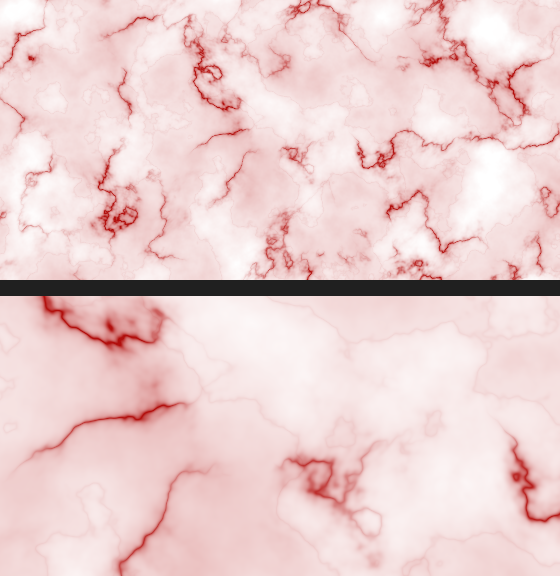
Top: the whole. Bottom: its middle third, enlarged.
A WebGL 1 fragment shader for this texture:

```glsl
precision highp float;

uniform vec2 u_resolution;

const vec3 WHITE_STONE = vec3(1.0);
const vec3 VEIN_RED = vec3(0.68, 0.01, 0.0);
const float TAU = 6.28319;

float hash(vec2 cell) {
  vec3 q = fract(vec3(cell.xyx) * 0.1031);
  q += dot(q, q.yzx + 33.33);
  return fract((q.x + q.y) * q.z);
}

// Slope of a random unit gradient at one lattice corner
float cornerSlope(vec2 cell, vec2 offset) {
  float angle = TAU * hash(cell);
  return dot(vec2(cos(angle), sin(angle)), offset);
}

float gradientNoise(vec2 p) {
  vec2 i = floor(p);
  vec2 f = fract(p);
  vec2 u = f * f * f * (f * (f * 6.0 - 15.0) + 10.0);
  vec2 e = vec2(1.0, 0.0);
  float low = mix(cornerSlope(i, f), cornerSlope(i + e.xy, f - e.xy), u.x);
  float high = mix(cornerSlope(i + e.yx, f - e.yx), cornerSlope(i + e.xx, f - e.xx), u.x);
  return mix(low, high, u.y);
}

// Rotated octaves, signed and centred on zero
float fractalNoise(vec2 p) {
  float sum = 0.0;
  float amplitude = 1.0;
  for (int octave = 0; octave < 6; octave++) {
    sum += amplitude * gradientNoise(p);
    p = mat2(1.6, 1.2, -1.2, 1.6) * p + vec2(17.3, 9.1);
    amplitude *= 0.5;
  }
  return sum;
}

// Layered sines bend the plane
vec2 sineWarp(vec2 p, float amount) {
  float frequency = 7.0;
  for (int layer = 0; layer < 3; layer++) {
    p += amount * sin(frequency * p.yx + vec2(1.3, 4.1) * float(layer + 1));
    frequency *= 1.9;
    amount *= 0.5;
  }
  return p;
}

// Layered sines in turned directions, mapped to 0..1
float sinePatches(vec2 p, float frequency, float phase) {
  float sum = 0.0;
  for (int layer = 0; layer < 3; layer++) {
    float angle = 0.5 + 1.15 * float(layer);
    sum += sin(frequency * dot(p, vec2(cos(angle), sin(angle))) + phase * float(layer + 1));
    frequency *= 1.23;
  }
  return smoothstep(-2.0, 2.0, sum);
}

// Falls off from the zero contour of a noise field, with a rounded crest
float vein(float field, float width) {
  return exp(-sqrt(field * field + 0.000016) / width);
}

void main() {
  vec2 p = gl_FragCoord.xy / u_resolution.y;
  vec2 bent = sineWarp(p, 0.025);

  float veinField = fractalNoise(bent * 3.2 + vec2(5.7, 21.4));
  float cloudField = fractalNoise(p * 3.6 + vec2(41.2, 3.8));
  float strength = sinePatches(bent, 13.0, 1.7 + 1.5 * cloudField);

  // Soft clouds with hairline cracks
  float stain = max(0.1 + 0.2 * cloudField, 0.0);
  stain += 0.07 * vein(cloudField, 0.02);

  // Dark veins inside a wide pink halo
  stain += strength * (0.62 * vein(veinField, 0.02) + 0.35 * vein(veinField, 0.1));

  vec3 colour = mix(WHITE_STONE, VEIN_RED, min(stain, 0.95));
  gl_FragColor = vec4(colour, 1.0);
}
```
